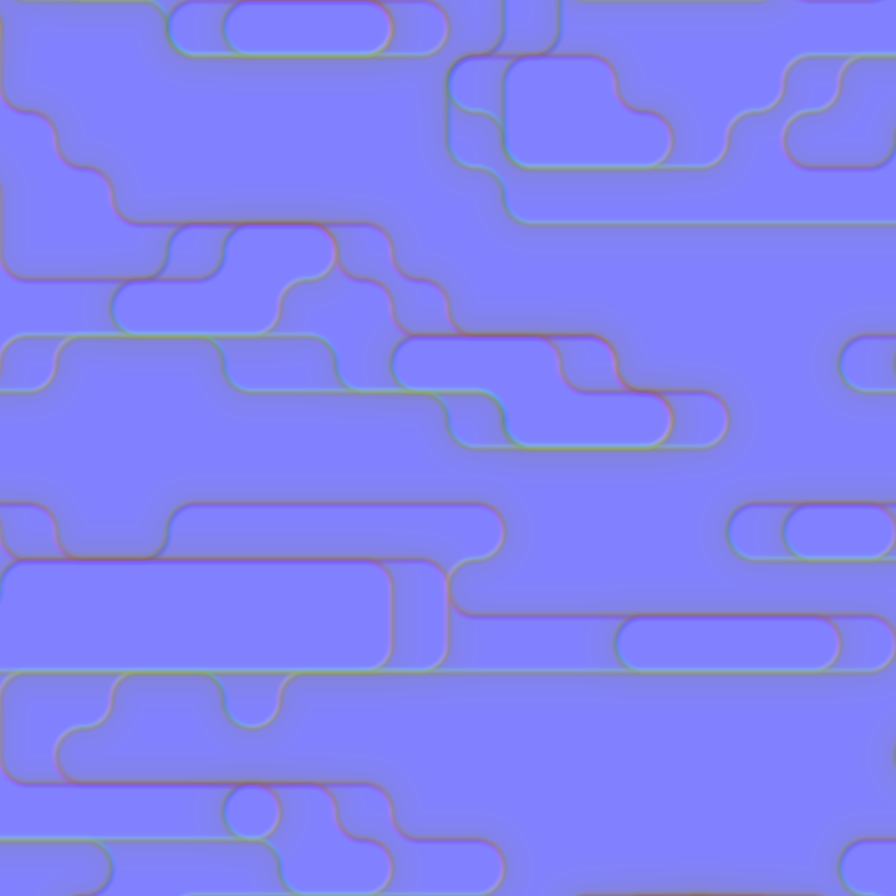
This texture map is drawn by a WebGL 2 fragment shader. Its source:

```glsl
#version 300 es
precision highp float;

uniform vec2 u_resolution;
out vec4 fragColor;

const float CELLS = 16.0;                       // grid cells across the canvas
const int LAYERS = 3;
const float FIRST_LEVEL = 0.49;                 // height of the lowest plate
const float LEVEL_STEP = 0.085;
const vec2 BROAD_SCALE = vec2(0.19, 0.36);      // large landforms
const float ROW_SCALE = 0.29;                   // streaks within one row
const float ROW_SHARE = 0.43;

const vec3 FLAT_NORMAL = vec3(0.507, 0.507, 1.0);
const float TILT = 0.125;
const float TILT_LIMIT = 0.15;                  // softens stacked bevels
const float BEVEL_WIDTH = 0.046;
const float BEVEL_CENTER = -0.026;
const float CONTACT_DEPTH = 0.27;
const float CONTACT_WIDTH = 0.065;
const float SHADOW_DEPTH = 0.105;
const float SHADOW_REACH = 0.9;
const float SHADOW_WARMTH = 0.05;
const float STACKED_SHADE = 0.35;               // share added by further plates
const float SEAM = 0.0005;

float hash(vec2 p) {
    vec3 q = fract(vec3(p.xyx) * 0.1031);
    q += dot(q, q.yzx + 33.33);
    return fract((q.x + q.y) * q.z);
}

float noise(vec2 p) {
    vec2 i = floor(p), f = fract(p);
    f = f * f * (3.0 - 2.0 * f);
    return mix(mix(hash(i), hash(i + vec2(1, 0)), f.x),
               mix(hash(i + vec2(0, 1)), hash(i + vec2(1, 1)), f.x), f.y);
}

// One height per cell, stretched sideways
float cellHeight(vec2 cell) {
    float broad = noise(cell * BROAD_SCALE + 17.3);
    float shift = 8.0 * hash(vec2(cell.y + 40.0, 5.0));
    float streak = noise(vec2(cell.x * ROW_SCALE + shift + 60.0, cell.y + 90.0));
    return mix(broad, streak, ROW_SHARE);
}

// Keep the closest contour: signed distance and outward normal
void keepNearest(inout vec3 nearest, float dist, vec2 normal) {
    if (abs(dist) < abs(nearest.x)) nearest = vec3(dist, normal);
}

// Contour between four cell centres: a straight line or quarter circles
void traceSquare(vec2 q, vec4 on, inout vec3 nearest) {
    float count = dot(on, vec4(1.0));
    if (count < 0.5 || count > 3.5) return;
    vec2 inside = step(vec2(-SEAM), q) * step(q, vec2(1.0 + SEAM));

    if (on.x == on.y && on.z == on.w) {
        float side = sign(on.x - on.z);
        if (inside.x > 0.5) keepNearest(nearest, (q.y - 0.5) * side, vec2(0, side));
    } else if (on.x == on.z && on.y == on.w) {
        float side = sign(on.x - on.y);
        if (inside.y > 0.5) keepNearest(nearest, (q.x - 0.5) * side, vec2(side, 0));
    } else {
        bool hollow = count > 2.5;
        float side = hollow ? -1.0 : 1.0;
        for (int k = 0; k < 4; k++) {
            if ((on[k] > 0.5) == hollow) continue;
            vec2 corner = vec2(k & 1, k >> 1);
            vec2 r = q - corner;
            vec2 wedge = r * (1.0 - 2.0 * corner);
            if (min(wedge.x, wedge.y) < -SEAM) continue;
            float len = length(r);
            keepNearest(nearest, (len - 0.5) * side, r / max(len, SEAM) * side);
        }
    }
}

// Thin dark seam plus a wide soft shadow outside each plate
float edgeShade(float dist) {
    float outside = max(dist, 0.0);
    float contact = outside / CONTACT_WIDTH;
    float fade = max(1.0 - outside / SHADOW_REACH, 0.0);
    float shade = CONTACT_DEPTH * exp(-contact * contact) + SHADOW_DEPTH * fade * fade;
    return shade * smoothstep(-0.055, 0.025, dist);
}

void main() {
    vec2 p = gl_FragCoord.xy / u_resolution * CELLS - 0.5;
    vec3 nearest[LAYERS];
    for (int n = 0; n < LAYERS; n++) nearest[n] = vec3(9.0, 0.0, 0.0);

    // Search the surrounding squares on every level
    for (int j = -1; j <= 1; j++)
    for (int i = -1; i <= 1; i++) {
        vec2 base = floor(p) + vec2(i, j);
        vec4 heights = vec4(cellHeight(base), cellHeight(base + vec2(1, 0)),
                            cellHeight(base + vec2(0, 1)), cellHeight(base + vec2(1, 1)));
        for (int n = 0; n < LAYERS; n++) {
            float level = FIRST_LEVEL + LEVEL_STEP * float(n);
            traceSquare(p - base, step(vec4(level), heights), nearest[n]);
        }
    }

    // Combine bevels and shadows, softening where plates stack
    vec2 tilt = vec2(0.0);
    float total = 0.0, deepest = 0.0;
    for (int n = 0; n < LAYERS; n++) {
        float bevel = (nearest[n].x - BEVEL_CENTER) / BEVEL_WIDTH;
        tilt += nearest[n].yz * vec2(1, -1) * TILT * exp(-bevel * bevel);
        float layerShade = edgeShade(nearest[n].x);
        total += layerShade;
        deepest = max(deepest, layerShade);
    }
    tilt /= sqrt(1.0 + dot(tilt, tilt) / (TILT_LIMIT * TILT_LIMIT));
    float shade = mix(deepest, total, STACKED_SHADE);
    vec3 color = FLAT_NORMAL + vec3(tilt + SHADOW_WARMTH * shade, -shade);
    fragColor = vec4(clamp(color, 0.0, 1.0), 1.0);
}
```
